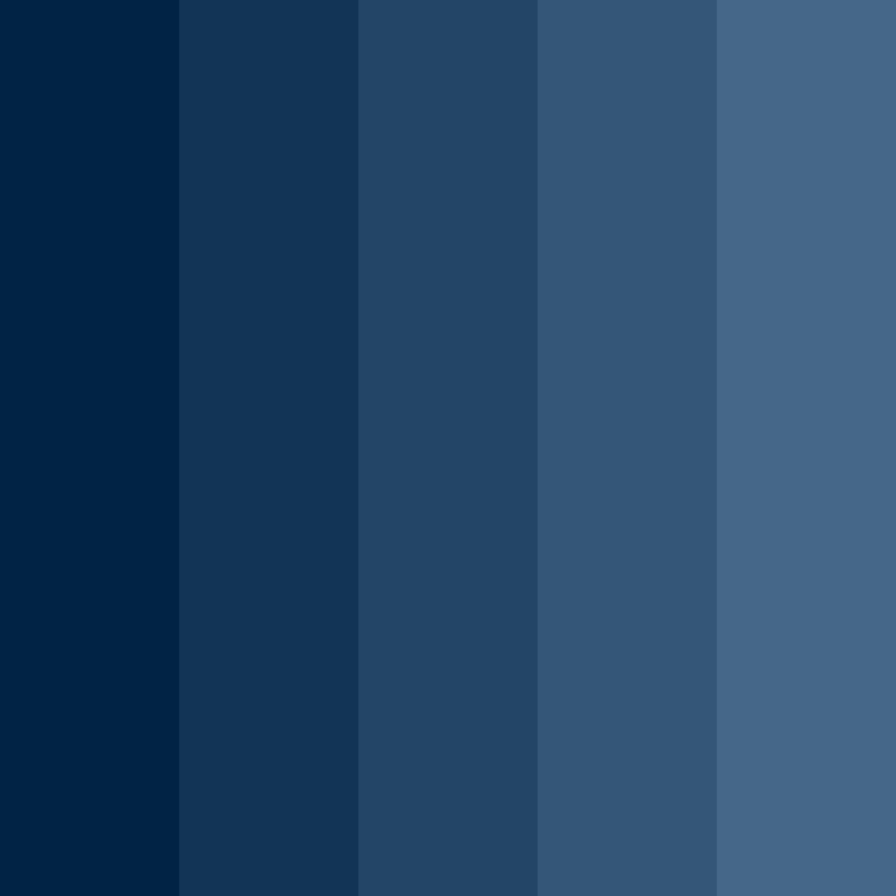
This background is drawn by a three.js fragment shader. Its source:

```glsl
// Five equal vertical bands that step from deep navy to slate blue.
// A smoothed staircase across the canvas picks the band, and each step
// adds the same small amount of light to the darkest colour.

varying vec2 vUv;

const float BAND_COUNT = 5.0;
const float EDGE_SOFTNESS = 0.001; // half width of an edge, in canvas units
const vec3 DEEP_NAVY = vec3(1.0, 35.0, 69.0) / 255.0;
const vec3 BAND_STEP = vec3(17.0 / 255.0);

// Index of the band at x, blended smoothly over each inner edge
float bandIndex(float x, float count, float softness) {
  float position = clamp(x, 0.0, 1.0) * count;
  float edge = clamp(floor(position + 0.5), 1.0, count - 1.0);
  float blend = softness * count;
  return edge - 1.0 + smoothstep(edge - blend, edge + blend, position);
}

// Colour of a band, lightened evenly from the base
vec3 bandColor(float index, vec3 base, vec3 increment) {
  return base + increment * index;
}

void main() {
  float band = bandIndex(vUv.x, BAND_COUNT, EDGE_SOFTNESS);
  gl_FragColor = vec4(bandColor(band, DEEP_NAVY, BAND_STEP), 1.0);
}
```
